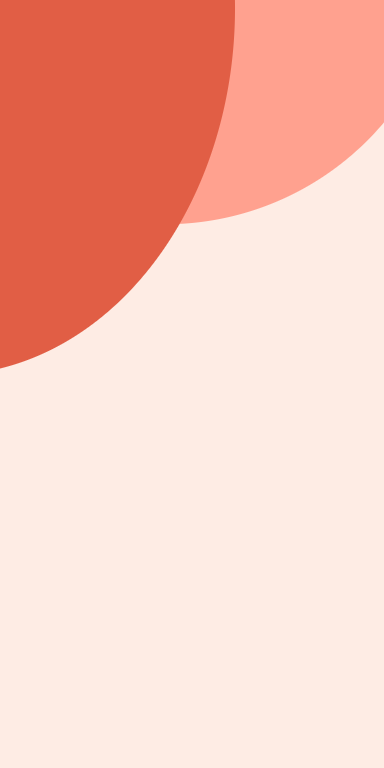
This background is drawn by a WebGL 2 fragment shader. Its source:

```glsl
#version 300 es
precision highp float;
// Two large overlapping discs hang from the top of a plain pale canvas.
// Each is an ellipse distance turned into a smooth coverage mask, and the
// flat colours are layered from back to front.

uniform vec2 u_resolution;
out vec4 fragColor;

const vec3 CREAM = vec3(0.997, 0.927, 0.895);
const vec3 SALMON = vec3(1.0, 0.63, 0.56);
const vec3 TERRACOTTA = vec3(0.882, 0.37, 0.27);

// Approximate signed distance to an axis-aligned ellipse, negative inside.
float ellipseDistance(vec2 point, vec2 center, vec2 radii) {
  vec2 offset = point - center;
  float k = length(offset / radii);
  float slope = length(offset / (radii * radii));
  return k * (k - 1.0) / max(slope, 1e-4);
}

// Coverage of a shape with an edge one pixel wide.
float coverage(float dist, float pixel) {
  return clamp(0.5 - dist / pixel, 0.0, 1.0);
}

vec3 paintEllipse(vec3 below, vec3 ink, vec2 point, vec2 center, vec2 radii, float pixel) {
  return mix(below, ink, coverage(ellipseDistance(point, center, radii), pixel));
}

void main() {
  // The canvas is one unit wide and two units high.
  vec2 point = gl_FragCoord.xy / u_resolution * vec2(1.0, 2.0);
  float pixel = 1.0 / u_resolution.x;

  vec3 color = CREAM;
  // Rear disc at the upper right.
  color = paintEllipse(color, SALMON, point, vec2(0.430, 2.161), vec2(0.745), pixel);
  // Front disc at the upper left.
  color = paintEllipse(color, TERRACOTTA, point, vec2(-0.143, 1.979), vec2(0.755, 0.956), pixel);

  fragColor = vec4(color, 1.0);
}
```
